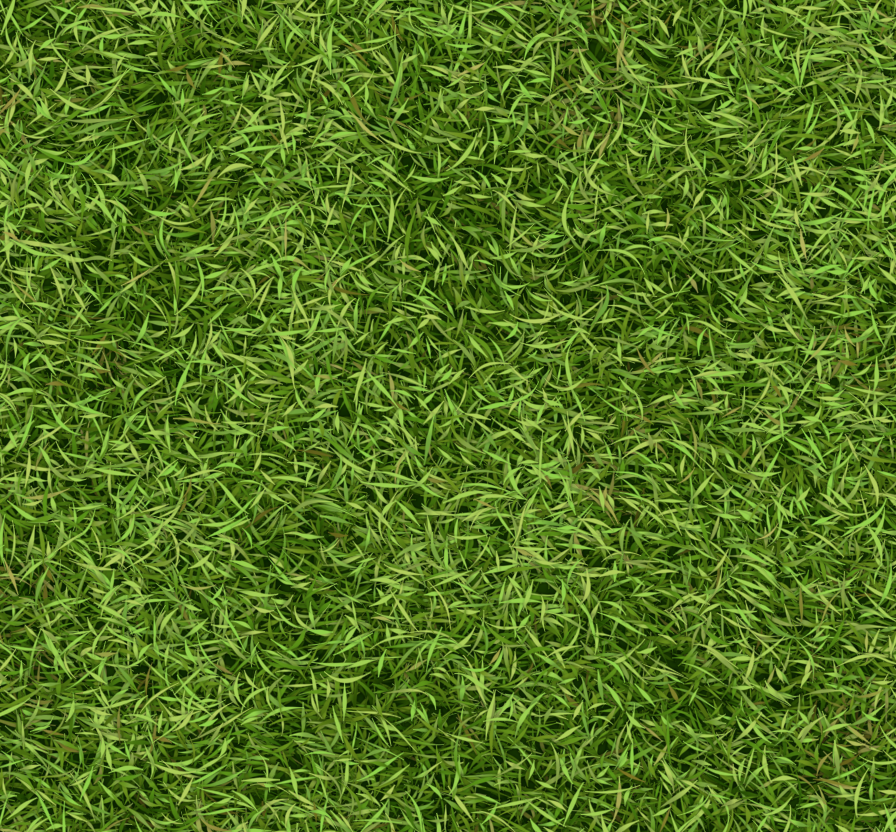
Give the GLSL for this texture, as a Shadertoy shader.

```glsl
const int LAYERS = 23;
const float CELL = 0.036;
const float LAYER_COVER = 0.11;

const vec3 SOIL = vec3(0.04, 0.14, 0.00);
const vec3 SHADE = vec3(0.16, 0.30, 0.01);
const vec3 LEAF = vec3(0.28, 0.43, 0.06);
const vec3 FRESH = vec3(0.40, 0.57, 0.11);
const vec3 PALE = vec3(0.49, 0.63, 0.27);
const vec3 TIP = vec3(0.64, 0.81, 0.34);
const vec3 STRAW = vec3(0.70, 0.64, 0.36);
const vec3 BROWN = vec3(0.46, 0.36, 0.12);

vec4 hash4(vec3 p) {
    vec4 q = fract(p.xyzx * vec4(0.1031, 0.1030, 0.0973, 0.1099));
    q += dot(q, q.wzxy + 33.33);
    return fract((q.xxyz + q.yzzw) * q.zywx);
}

float valueNoise(vec2 p, float seed) {
    vec2 cell = floor(p);
    vec2 f = fract(p);
    f = f * f * (3.0 - 2.0 * f);
    float a = hash4(vec3(cell, seed)).x;
    float b = hash4(vec3(cell + vec2(1, 0), seed)).x;
    float c = hash4(vec3(cell + vec2(0, 1), seed)).x;
    float d = hash4(vec3(cell + vec2(1, 1), seed)).x;
    return mix(mix(a, b, f.x), mix(c, d, f.x), f.y);
}

float patches(vec2 p, float seed) {
    return 0.65 * valueNoise(p, seed) + 0.35 * valueNoise(p * 2.3 + 7.0, seed);
}

// Dark soil through green to sunlit tips
vec3 grassRamp(float t) {
    vec3 c = mix(SOIL, SHADE, smoothstep(0.02, 0.16, t));
    c = mix(c, LEAF, smoothstep(0.18, 0.42, t));
    c = mix(c, FRESH, smoothstep(0.43, 0.65, t));
    c = mix(c, PALE, smoothstep(0.66, 0.80, t));
    return mix(c, TIP, smoothstep(0.82, 0.93, t));
}

// Returns distance to a bent, tapered blade, and position from base to tip
vec2 blade(vec2 p, float angle, float halfLength, float halfWidth, float bend) {
    float c = cos(angle);
    float s = sin(angle);
    p = vec2(c * p.x + s * p.y, c * p.y - s * p.x);
    float along = p.x / halfLength;
    p.y -= bend * halfLength * (along * along - 0.3);
    float width = halfWidth * (1.0 - 0.75 * smoothstep(0.0, 1.0, abs(along)));
    float d = max(abs(p.y) - width, abs(p.x) - halfLength);
    return vec2(d, clamp(along * 0.5 + 0.5, 0.0, 1.0));
}

vec3 drawLayer(vec3 under, vec2 uv, float seed, float height,
               float lean, float mottle, float dryness, float pixel) {
    vec2 grid = uv / CELL + seed * vec2(0.37, 0.61);
    vec2 home = floor(grid);
    vec3 color = under;
    for (int y = -1; y <= 1; y++) {
        for (int x = -1; x <= 1; x++) {
            vec2 id = home + vec2(x, y);
            vec4 place = hash4(vec3(id, seed + 3.0));
            vec4 look = hash4(vec3(id, seed + 51.0));
            vec2 offset = (grid - id - place.xy) * CELL;
            float angle = lean + (place.z - 0.5) * 3.8;
            float halfLength = mix(0.012, 0.034, place.w * place.w);
            float halfWidth = mix(0.0013, 0.0030, look.x);
            vec2 hit = blade(offset, angle, halfLength, halfWidth, (look.y - 0.5) * 0.4);

            // Soft contact shadow, then the blade itself
            float shadow = 1.0 - smoothstep(0.0, 0.004, hit.x);
            color *= 1.0 - 0.11 * shadow;
            float tone = 0.57 + 1.4 * (mix(height, look.z, 0.5) - 0.5);
            tone += 0.24 * (hit.y - 0.42) + mottle;
            vec3 tint = grassRamp(clamp(tone, 0.0, 1.0));
            tint *= mix(vec3(0.88, 1.02, 0.85), vec3(1.12, 1.0, 1.1), look.w);
            float dry = step(1.0 - dryness, fract(look.w * 17.0 + look.x));
            vec3 dead = mix(BROWN, STRAW, look.z) * mix(0.6, 1.1, height);
            tint = mix(tint, dead, dry * 0.65);
            float edge = max(0.7 * pixel, 0.0012);
            float cover = 1.0 - smoothstep(-edge, edge, hit.x);
            color = mix(color, tint, cover);
        }
    }
    return color;
}

void mainImage(out vec4 fragColor, in vec2 fragCoord) {
    vec2 uv = fragCoord / iResolution.y;
    float pixel = 1.0 / iResolution.y;

    // Broad variation in growth direction, light and dryness
    float lean = 1.35 + 1.8 * (patches(uv * 7.0, 5.0) - 0.5);
    float mottle = 0.04 + 0.34 * (patches(uv * 6.0, 11.0) - 0.5);
    float dryness = 0.02 + 0.26 * smoothstep(0.66, 0.9, patches(uv * 7.0, 23.0));

    // Blades stacked from the ground up
    vec3 color = mix(SOIL, SHADE, 0.5 * valueNoise(uv * 60.0, 31.0));
    for (int i = 0; i < LAYERS; i++) {
        float height = exp(-LAYER_COVER * float(LAYERS - 1 - i));
        color = drawLayer(color, uv, float(i) * 7.0, height, lean, mottle, dryness, pixel);
    }
    fragColor = vec4(color, 1.0);
}
```
